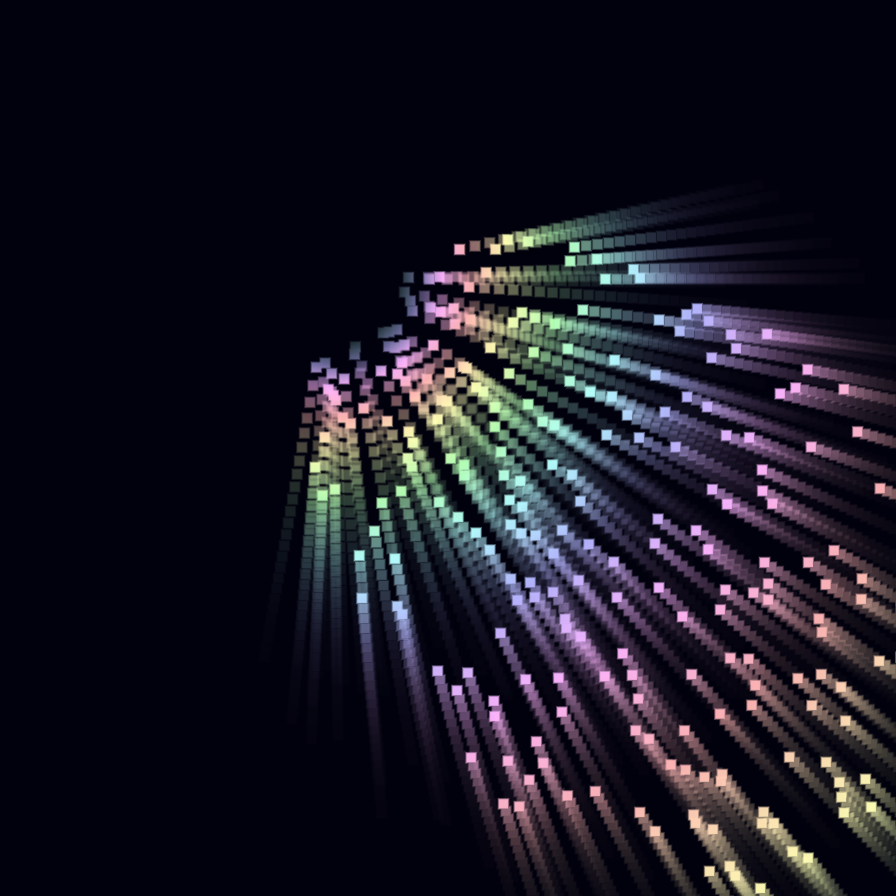
A three.js fragment shader for this background:

```glsl
// A fan of pastel square sparks on near-black, streaming toward a hub with trails fading outward.
varying vec2 vUv;

// Two pseudo-random values from one seed, without sine
vec2 hash2(float n) {
  vec3 p = fract(n * vec3(0.1031, 0.1030, 0.0973));
  p += dot(p, p.yzx + 33.33);
  return fract((p.xx + p.yz) * p.zy);
}

// Soft rainbow that repeats with the logarithm of the radius
vec3 pastel(float radius) {
  float hue = 0.167 + log(max(radius, 0.01) / 0.198) / 1.45;
  vec3 pure = clamp(abs(mod(hue * 6.0 + vec3(0.0, 4.0, 2.0), 6.0) - 3.0) - 1.0, 0.0, 1.0);
  return mix(vec3(1.0), pure, 0.29);
}

// Axis-aligned square with a soft rim
float square(vec2 p) {
  vec2 q = abs(p);
  return 1.0 - smoothstep(0.0042, 0.0074, max(q.x, q.y));
}

// Brightness of the k-th square behind the head
float trailFade(float k) {
  return k < 0.5 ? 0.97 : 0.66 * exp(-0.17 * k);
}

void main() {
  const float COUNT = 255.0;
  const float STEP = 0.0104; // trail spacing in radius^1.5, wider near the hub
  vec2 p = vUv - vec2(0.371, 0.690);
  float radius = length(p);
  float light = 0.0;

  for (float i = 0.0; i < COUNT; i++) {
    // Head position: evenly spread with jitter, the fan narrows with distance
    vec2 rnd = hash2(i + 1.0);
    float headRadius = mix(0.08, 0.85, pow((i + rnd.x) / COUNT, 1.15));
    float side = 2.0 * fract(i * 0.618034 + 0.25 * rnd.y) - 1.0;
    float angle = -0.73 + (1.15 - headRadius) * side * (0.75 + 0.25 * abs(side));
    vec2 dir = vec2(cos(angle), sin(angle));

    // Skip rays that cannot touch this point
    float along = dot(p, dir);
    float across = dot(p, vec2(-dir.y, dir.x));
    if (along < headRadius - 0.012 || abs(across) > 0.011) continue;

    // Only the nearest squares of the trail matter
    float start = pow(headRadius, 1.5);
    float nearest = floor((pow(max(along, 0.001), 1.5) - start) / STEP + 0.5);
    float glow = 0.0;
    for (float j = -1.0; j <= 1.0; j++) {
      float k = nearest + j;
      if (k < 0.0 || k > 24.0) continue;
      float r = pow(start + k * STEP, 0.6667);
      glow = max(glow, square(p - dir * r) * trailFade(k));
    }
    light += (1.0 - light) * glow;
  }

  // Sparks dim as they reach the hub
  light *= smoothstep(0.055, 0.13, radius);
  gl_FragColor = vec4(mix(vec3(0.004, 0.003, 0.050), pastel(radius), light), 1.0);
}
```
